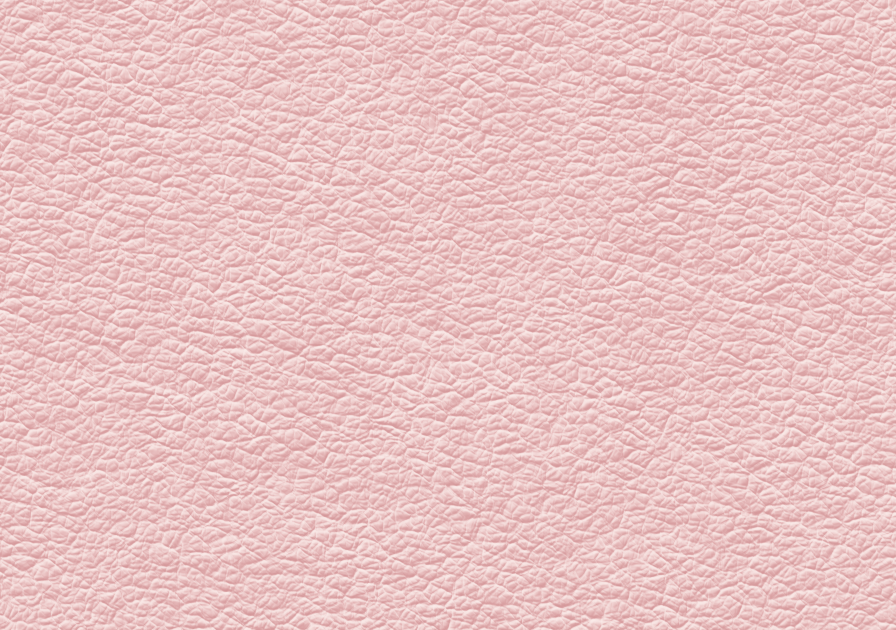
This texture is drawn by a WebGL 1 fragment shader. Its source:

```glsl
precision highp float;
// Soft pink grained leather: pebbled cells and long wrinkles under a raking light.

uniform vec2 u_resolution;

const vec3 SHADOW = vec3(0.825, 0.575, 0.585);
const vec3 MIDTONE = vec3(0.915, 0.757, 0.757);
const vec3 HIGHLIGHT = vec3(0.985, 0.935, 0.925);
const vec2 TO_LIGHT = vec2(-0.33, 0.94);
const vec2 FINE_DENSITY = vec2(50.0, 74.0);
const float FINE_ANGLE = -0.45;

// Two random values per lattice point, without sine.
vec2 hash2(vec2 cell) {
  vec3 q = fract(cell.xyx * vec3(0.1031, 0.1030, 0.0973));
  q += dot(q, q.yzx + 33.33);
  return fract((q.xx + q.yz) * q.zy);
}

// Smooth value noise with two independent channels.
vec2 noise2(vec2 p) {
  vec2 i = floor(p);
  vec2 f = fract(p);
  f = f * f * (3.0 - 2.0 * f);
  vec2 low = mix(hash2(i), hash2(i + vec2(1.0, 0.0)), f.x);
  vec2 high = mix(hash2(i + vec2(0.0, 1.0)), hash2(i + vec2(1.0, 1.0)), f.x);
  return mix(low, high, f.y);
}

vec2 rotate(vec2 p, float angle) {
  float c = cos(angle);
  float s = sin(angle);
  return vec2(c * p.x - s * p.y, s * p.x + c * p.y);
}

// Gap between the nearest and second nearest seed: zero on cell borders.
float cellGap(vec2 p, vec2 density, float angle) {
  p = rotate(p, angle) * density + 90.0;
  vec2 home = floor(p);
  vec2 f = fract(p);
  float nearest = 8.0;
  float second = 8.0;
  for (int y = -1; y <= 1; y++) {
    for (int x = -1; x <= 1; x++) {
      vec2 offset = vec2(float(x), float(y));
      vec2 seed = offset + 0.05 + 0.9 * hash2(home + offset);
      float d = length(seed - f);
      second = min(second, max(nearest, d));
      nearest = min(nearest, d);
    }
  }
  return second - nearest;
}

// Rounded pebbles separated by sharp valleys.
float pebbles(vec2 p, vec2 density, float angle, float steepness) {
  return 1.0 - exp(-steepness * cellGap(p, density, angle));
}

// Thin valleys along the middle contour of stretched noise.
float wrinkles(vec2 p, vec2 density, float angle) {
  vec2 n = noise2(rotate(p, angle) * density + 30.0);
  return exp(-16.0 * abs(n.x - 0.5)) * smoothstep(0.25, 0.75, n.y);
}

// Bends the grain so that no crease is straight.
vec2 warp(vec2 p) {
  vec2 q = p + 0.014 * (noise2(p * 8.0 + 11.0) - 0.5);
  q += 0.007 * (noise2(p * 38.0 + 70.0) - 0.5);
  return q + 0.003 * (noise2(p * 95.0 + 40.0) - 0.5);
}

float leatherHeight(vec2 p) {
  vec2 q = warp(p);
  float depth = mix(0.45, 0.95, noise2(p * 16.0 + 5.0).x);
  float h = depth * pebbles(q, vec2(23.0, 43.0), 0.24, 4.2);
  h += 0.42 * pebbles(q, FINE_DENSITY, FINE_ANGLE, 3.6);
  h += 0.2 * pebbles(q, vec2(92.0, 118.0), 0.6, 3.0);
  h -= 0.6 * wrinkles(q, vec2(7.0, 22.0), 0.3);
  h -= 0.35 * wrinkles(q, vec2(9.0, 24.0), -0.5);
  return h + 0.2 * noise2(p * 170.0).x;
}

// Signed slope toward the light, measured over a short step.
float relief(vec2 p, float stepSize) {
  vec2 halfStep = 0.5 * stepSize * TO_LIGHT;
  return leatherHeight(p - halfStep) - leatherHeight(p + halfStep);
}

// Pale worn lines along the fine cell borders.
float paleCrease(vec2 p) {
  float wear = smoothstep(0.2, 0.8, noise2(p * 22.0 + 17.0).y);
  return wear * exp(-9.0 * cellGap(warp(p), FINE_DENSITY, FINE_ANGLE));
}

vec3 leatherColor(float x) {
  float tone = x / sqrt(1.0 + x * x);
  vec3 lit = mix(MIDTONE, HIGHLIGHT, max(tone, 0.0));
  return mix(lit, SHADOW, max(-tone, 0.0));
}

void main() {
  vec3 color = vec3(0.0);
  // Average a 2 by 2 grid of samples inside each pixel.
  for (int j = 0; j < 2; j++) {
    for (int i = 0; i < 2; i++) {
      vec2 subpixel = 0.5 * vec2(float(i), float(j)) - 0.25;
      vec2 p = (gl_FragCoord.xy + subpixel) / u_resolution.y;
      float tint = 0.1 * (noise2(p * 2.5 + 3.0).x - 0.5);
      color += leatherColor(2.3 * relief(p, 0.0036) + 0.6 * paleCrease(p) + tint);
    }
  }
  gl_FragColor = vec4(color * 0.25, 1.0);
}
```
